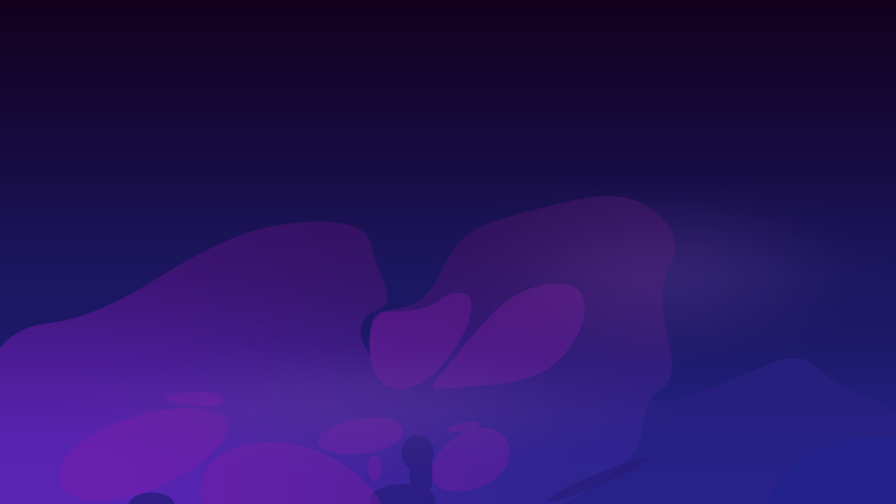
Give the GLSL for this background, as a WebGL 2 fragment shader.

```glsl
#version 300 es
precision highp float;
// Violet dusk: smooth translucent hills and magenta petals under a night gradient.
// Hills are closed B-spline outlines, petals are tapered ellipses or splines,
// and two wide elliptical glows lie over them as mist.
uniform vec2 u_resolution;
out vec4 outColor;

// The canvas is CANVAS_HEIGHT units tall; all lengths use these units.
const float CANVAS_HEIGHT = 432.0;
const int POINTS = 12;
const int STEPS = 6;

const vec3 SKY_TOP = vec3(0.07, 0.0, 0.11);
const vec3 SKY_MID = vec3(0.09, 0.05, 0.27);
const vec3 SKY_LOW = vec3(0.11, 0.09, 0.38);
const vec3 SKY_BASE = vec3(0.14, 0.14, 0.56);
const vec3 LEFT_TOP = vec3(0.23, 0.07, 0.43);
const vec3 LEFT_BASE = vec3(0.35, 0.14, 0.70);
const vec3 RIGHT_TOP = vec3(0.19, 0.07, 0.36);
const vec3 RIGHT_BASE = vec3(0.19, 0.14, 0.57);
const vec3 FAR_HILL = vec3(0.17, 0.12, 0.51);
const vec3 CORNER_BLUE = vec3(0.13, 0.13, 0.54);
const vec3 POCKET = vec3(0.16, 0.11, 0.49);
const vec3 PETAL = vec3(0.54, 0.10, 0.65);
const vec3 MIST = vec3(0.42, 0.26, 0.61);
const float PETAL_ALPHA = 0.32;
const float MIST_ALPHA = 0.28;

// Control points of the outlines, counted from the lower left.
const vec2 LEFT_HILL[POINTS] = vec2[POINTS](
  vec2(-40, -48), vec2(-20, 97), vec2(8, 152), vec2(80, 159),
  vec2(190, 228), vec2(258, 244), vec2(314, 239), vec2(322, 207),
  vec2(337, 170), vec2(309, 162), vec2(309, 129), vec2(440, -10));
const vec2 RIGHT_HILL[POINTS] = vec2[POINTS](
  vec2(316, 112), vec2(317, 166), vec2(366, 170), vec2(392, 232),
  vec2(450, 251), vec2(540, 271), vec2(587, 227), vec2(562, 182),
  vec2(582, 107), vec2(552, 90), vec2(548, 32), vec2(390, -48));
const vec2 LOW_HILL[POINTS] = vec2[POINTS](
  vec2(440, -48), vec2(520, 52), vec2(545, 94), vec2(575, 86),
  vec2(630, 107), vec2(686, 132), vec2(715, 102), vec2(790, 74),
  vec2(800, -48), vec2(740, -58), vec2(640, -58), vec2(540, -58));
const vec2 BUD[POINTS] = vec2[POINTS](
  vec2(316, 132), vec2(319, 166), vec2(345, 164), vec2(372, 170),
  vec2(385, 182), vec2(405, 180), vec2(403, 157), vec2(390, 132),
  vec2(368, 106), vec2(345, 97), vec2(328, 102), vec2(320, 114));
const vec2 LEAF[POINTS] = vec2[POINTS](
  vec2(366, 98), vec2(385, 120), vec2(410, 151), vec2(438, 179),
  vec2(470, 190), vec2(497, 187), vec2(503, 164), vec2(492, 137),
  vec2(470, 114), vec2(440, 104), vec2(410, 101), vec2(385, 99));

// Signed distance to a closed quadratic B-spline, negative inside.
float splineDistance(vec2 p, vec2 points[POINTS]) {
  float nearest = 1e9, side = 1.0;
  vec2 a = 0.5 * (points[POINTS - 1] + points[0]);
  for (int i = 0; i < POINTS; i++) {
    vec2 start = 0.5 * (points[(i + POINTS - 1) % POINTS] + points[i]);
    vec2 end = 0.5 * (points[i] + points[(i + 1) % POINTS]);
    for (int j = 1; j <= STEPS; j++) {
      float t = float(j) / float(STEPS);
      vec2 b = mix(mix(start, points[i], t), mix(points[i], end, t), t);
      vec2 e = b - a, w = p - a;
      vec2 d = w - e * clamp(dot(w, e) / dot(e, e), 0.0, 1.0);
      nearest = min(nearest, dot(d, d));
      if ((a.y > p.y) != (b.y > p.y) && p.x < a.x + e.x * w.y / e.y) side = -side;
      a = b;
    }
  }
  return side * sqrt(nearest);
}

// Approximate distance to a turned ellipse that widens along its axis.
float eggDistance(vec2 p, vec2 centre, vec2 radii, float angle, float taper) {
  float c = cos(angle), s = sin(angle);
  vec2 q = mat2(c, -s, s, c) * (p - centre);
  radii.y *= 1.0 + taper * clamp(q.x / radii.x, -1.0, 1.0);
  float k = length(q / radii);
  return k * (k - 1.0) / max(length(q / (radii * radii)), 1e-4);
}

float cover(float d, float pixel) { return smoothstep(0.7 * pixel, -0.7 * pixel, d); }

float glow(vec2 p, vec2 centre, vec2 radii) {
  return smoothstep(1.0, 0.0, length((p - centre) / radii));
}

void main() {
  float pixel = CANVAS_HEIGHT / u_resolution.y;
  vec2 p = gl_FragCoord.xy * pixel;

  // Night gradient
  vec3 color = mix(SKY_BASE, SKY_LOW, smoothstep(0.0, 192.0, p.y));
  color = mix(color, SKY_MID, clamp((p.y - 192.0) / 96.0, 0.0, 1.0));
  color = mix(color, SKY_TOP, clamp((p.y - 288.0) / 144.0, 0.0, 1.0));

  // Low hill and its blue corner
  float fade = smoothstep(150.0, 20.0, p.y);
  color = mix(color, FAR_HILL, cover(splineDistance(p, LOW_HILL), pixel) * mix(0.8, 0.45, fade));
  color = mix(color, CORNER_BLUE, 0.8 * cover(eggDistance(p, vec2(750, -18), vec2(95, 76), 0.0, 0.0), pixel));

  // Main hills, cut by pockets at the foot
  float hills = min(splineDistance(p, LEFT_HILL), splineDistance(p, RIGHT_HILL));
  float rise = smoothstep(20.0, 250.0, p.y);
  vec3 hillColor = mix(mix(LEFT_BASE, LEFT_TOP, rise), mix(RIGHT_BASE, RIGHT_TOP, rise), smoothstep(60.0, 500.0, p.x));
  color = mix(color, hillColor, cover(hills, pixel));
  float pocket = min(eggDistance(p, vec2(358, 44), vec2(14, 15), 0.0, 0.0), eggDistance(p, vec2(361, 26), vec2(10, 22), 0.0, 0.0));
  pocket = min(pocket, eggDistance(p, vec2(345, 4), vec2(28, 13), 0.0, 0.0));
  pocket = min(pocket, eggDistance(p, vec2(130, -2), vec2(20, 12), 0.0, 0.0));
  pocket = min(pocket, eggDistance(p, vec2(513, 21), vec2(48, 5), 0.4, 0.0));
  color = mix(color, POCKET, 0.8 * cover(pocket, pixel));

  // Magenta petals
  float petals = min(splineDistance(p, BUD), splineDistance(p, LEAF));
  petals = min(petals, eggDistance(p, vec2(123, 44), vec2(76, 32), 0.35, -0.1));
  petals = min(petals, eggDistance(p, vec2(252, -5), vec2(83, 54), -0.35, 0.0));
  petals = min(petals, eggDistance(p, vec2(309, 58), vec2(37, 15), 0.14, 0.1));
  petals = min(petals, eggDistance(p, vec2(403, 37), vec2(36, 24), 0.5, 0.1));
  petals = min(petals, eggDistance(p, vec2(167, 90), vec2(25, 6), -0.04, 0.3));
  petals = min(petals, eggDistance(p, vec2(397, 66), vec2(14, 4), 0.17, 0.2));
  petals = min(petals, eggDistance(p, vec2(321, 31), vec2(6, 11), 0.0, 0.0));
  color = mix(color, PETAL, PETAL_ALPHA * cover(petals, pixel));

  // Mist
  color = mix(color, MIST, MIST_ALPHA * glow(p, vec2(565, 197), vec2(200, 88)));
  color = mix(color, MIST, MIST_ALPHA * glow(p, vec2(310, 84), vec2(290, 62)));
  outColor = vec4(color, 1.0);
}
```
